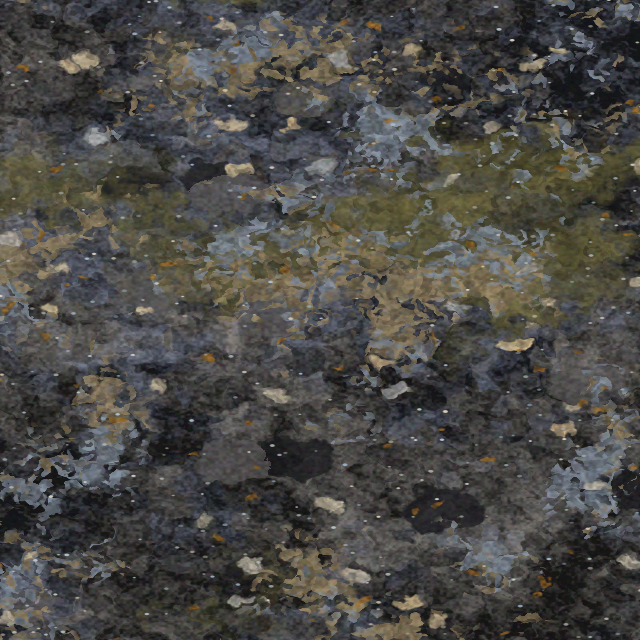
Write a WebGL 2 fragment shader that draws this texture.

```glsl
#version 300 es
precision highp float;
precision highp int;
// Dark, fine-grained rock in thin section: ragged grey grains, olive haze, pale clusters and glints.

uniform vec2 u_resolution;
out vec4 fragColor;

// Integer hash giving three random values per cell
vec3 hash3(vec2 cell, float seed) {
    uvec3 v = uvec3(ivec3(vec3(cell, seed)));
    v = v * 1664525u + 1013904223u;
    v.x += v.y * v.z; v.y += v.z * v.x; v.z += v.x * v.y;
    v ^= v >> 16u;
    v.x += v.y * v.z; v.y += v.z * v.x; v.z += v.x * v.y;
    return vec3(v >> 8u) / 16777216.0;
}

float noise(vec2 p, float seed) {
    vec2 i = floor(p), f = fract(p);
    f = f * f * (3.0 - 2.0 * f);
    float low = mix(hash3(i, seed).x, hash3(i + vec2(1, 0), seed).x, f.x);
    float high = mix(hash3(i + vec2(0, 1), seed).x, hash3(i + vec2(1, 1), seed).x, f.x);
    return mix(low, high, f.y);
}

float fbm(vec2 p, float seed) {
    float sum = 0.0, amplitude = 0.533;
    for (int i = 0; i < 4; i++) {
        sum += amplitude * noise(p, seed + float(i));
        p = mat2(1.6, 1.2, -1.2, 1.6) * p;
        amplitude *= 0.5;
    }
    return sum;
}

// Random values per Voronoi grain, blended softly across the borders
vec3 grains(vec2 p, float sharpness, float seed) {
    vec2 cell = floor(p);
    vec3 sum = vec3(0.0);
    float total = 0.0;
    for (int y = -1; y <= 1; y++)
    for (int x = -1; x <= 1; x++) {
        vec2 id = cell + vec2(x, y);
        vec2 offset = id + hash3(id, seed).xy - p;
        float weight = exp(-sharpness * dot(offset, offset));
        sum += weight * hash3(id, seed + 1.0);
        total += weight;
    }
    return sum / total;
}

// Scattered spots: random values in xyz, coverage in w
vec4 spots(vec2 p, float presence, float radius, float softness, float seed) {
    vec2 cell = floor(p);
    vec4 result = vec4(0.0);
    for (int y = -1; y <= 1; y++)
    for (int x = -1; x <= 1; x++) {
        vec2 id = cell + vec2(x, y);
        vec3 place = hash3(id, seed);
        vec3 kind = hash3(id, seed + 1.0);
        float size = radius * mix(0.5, 1.0, kind.z);
        float d = length((p - id - place.xy) * vec2(0.85, 1.15)) - size;
        float cover = (1.0 - smoothstep(-softness, softness, d)) * step(place.z, presence);
        if (cover > result.w) result = vec4(kind, cover);
    }
    return result;
}

// Grey groundmass from grains of three sizes, cleavage streaks and grit
vec3 groundmass(vec2 p, vec2 ragged, vec3 medium, vec3 fine) {
    vec3 coarse = grains(ragged * 15.0, 40.0, 11.0);
    float streak = noise(mat2(0.95, 0.3, -0.3, 0.95) * p * vec2(30.0, 170.0), 17.0);
    float tone = 0.225 + 0.13 * (coarse.x - 0.5) + 0.14 * (medium.x - 0.5)
        + 0.12 * (fine.x - 0.5) + 0.30 * (fbm(p * 4.0, 21.0) - 0.5)
        + 0.06 * (streak - 0.5) + 0.13 * (noise(p * 250.0, 27.0) - 0.5);
    float blue = smoothstep(0.35, 0.65, fbm(p * 5.0, 31.0) + 0.3 * (medium.y - 0.5));
    vec3 tint = mix(vec3(1.03, 1.0, 0.97), vec3(0.94, 0.99, 1.14), blue);
    return max(tone, 0.085) * tint;
}

void main() {
    vec2 uv = gl_FragCoord.xy / u_resolution.y;
    vec2 p = uv * vec2(0.8, 1.1) + 3.0;
    vec2 warp = vec2(fbm(p * 45.0, 41.0), fbm(p * 45.0, 51.0)) - 0.5;
    vec2 ragged = p + 0.035 * warp;
    vec3 medium = grains(ragged * 42.0, 25.0, 61.0);
    vec3 fine = grains(ragged * 105.0, 14.0, 65.0);
    float grit = noise(p * 210.0, 69.0);
    vec3 color = groundmass(p, ragged, medium, fine);

    // Large smooth grains, either nearly black or mid grey
    vec4 large = spots(ragged * 9.0, 0.22, 0.42, 0.025, 71.0);
    vec3 largeColor = mix(vec3(0.10, 0.10, 0.115), vec3(0.34, 0.33, 0.33), step(0.5, large.x));
    color = mix(color, largeColor * (0.8 + 0.4 * grit), 0.75 * large.w);

    // Cloudy olive bands
    float haze = smoothstep(0.56, 0.72, fbm(p * vec2(3.0, 5.5) + 0.5 * warp, 81.0));
    vec3 olive = mix(vec3(0.25, 0.25, 0.15), vec3(0.47, 0.43, 0.24), fbm(p * 28.0, 85.0));
    color = mix(color, olive * (0.7 + 0.35 * fine.y + 0.25 * grit), 0.8 * haze);

    // Broken clusters of tan and bluish pale grains
    float cluster = fbm(p * 8.0, 91.0) + 0.22 * (medium.z - 0.5) + 0.28 * (fine.z - 0.5);
    float pale = smoothstep(0.58, 0.70, cluster);
    float warm = smoothstep(0.40, 0.60, fbm(p * 7.0, 95.0) + 0.35 * (fine.y - 0.5));
    vec3 paleColor = mix(vec3(0.45, 0.49, 0.54), vec3(0.50, 0.44, 0.33), warm);
    color = mix(color, paleColor * (0.65 + 0.4 * fine.x + 0.3 * grit), 0.85 * pale);

    // Isolated cream grains
    vec4 cream = spots(ragged * 22.0, 0.10, 0.34, 0.06, 101.0);
    vec3 creamColor = mix(vec3(0.62, 0.64, 0.66), vec3(0.76, 0.67, 0.51), cream.x);
    color = mix(color, creamColor * (0.6 + 0.35 * fine.y + 0.3 * grit), 0.85 * cream.w);

    // Small rusty grains and tiny bright glints
    vec4 rust = spots(ragged * 40.0, 0.05, 0.27, 0.08, 111.0);
    color = mix(color, vec3(0.58, 0.39, 0.13) * (0.6 + 0.6 * grit), 0.75 * rust.w);
    vec4 glint = spots(p * 62.0, 0.10, 0.17, 0.07, 121.0);
    vec3 glintColor = mix(vec3(0.60, 0.72, 0.82), vec3(0.90, 0.84, 0.74), glint.x);
    color = mix(color, glintColor, glint.w * mix(0.4, 1.0, glint.y));

    // Faint coloured grain over everything
    color += 0.035 * (grains(p * 230.0, 8.0, 131.0) - 0.5);
    fragColor = vec4(clamp(color, 0.0, 1.0), 1.0);
}
```
